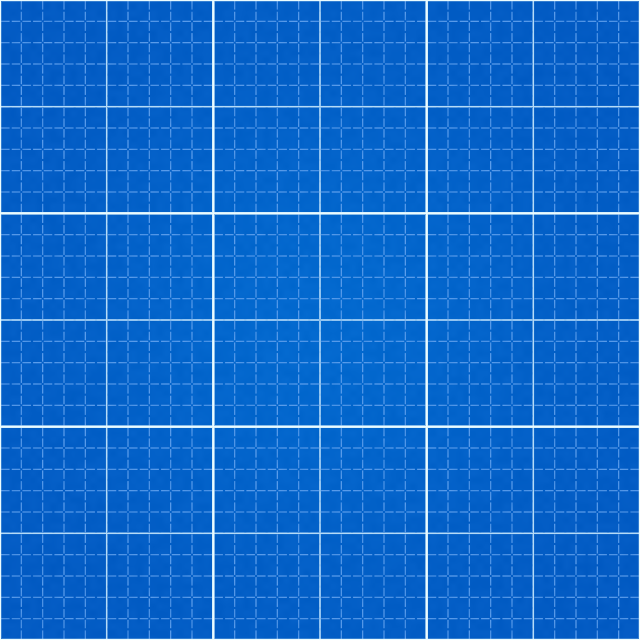
Write a WebGL 1 fragment shader that draws this pattern.

```glsl
precision highp float;
// Blueprint grid: bold, thin and dashed rules on softly lit blue paper.

uniform vec2 u_resolution;

// Repeats across and down
const float MAJOR_CELLS = 3.0;
const float MIDDLE_CELLS = 6.0;
const float MINOR_CELLS = 30.0;
const float DASHES = 60.0;

// Widths as fractions of the canvas
const float MAJOR_WIDTH = 0.0038;
const float MIDDLE_WIDTH = 0.0023;
const float MINOR_WIDTH = 0.0019;
const float DASH_GAP = 0.0034;

// Colours
const vec3 PAPER_EDGE = vec3(0.01, 0.355, 0.765);
const vec3 PAPER_CENTRE = vec3(0.01, 0.41, 0.81);
const vec3 MINOR_COLOR = vec3(0.38, 0.63, 0.93);
const vec3 MIDDLE_COLOR = vec3(0.71, 0.86, 0.97);
const vec3 MAJOR_COLOR = vec3(0.92, 0.99, 1.0);

// Wear
const float MOTTLE_CELLS = 96.0;
const float MOTTLE_AMOUNT = 0.018;
const float FADE_CELLS = 60.0;
const float FADE_AMOUNT = 0.25;

float hash(vec2 p) {
  vec3 q = fract(vec3(p.xyx) * 0.1031);
  q += dot(q, q.yzx + 33.33);
  return fract((q.x + q.y) * q.z);
}

// Value noise that wraps after the given number of cells
float wrappedNoise(vec2 uv, float cells) {
  vec2 p = uv * cells;
  vec2 cell = floor(p);
  vec2 f = fract(p);
  f = f * f * (3.0 - 2.0 * f);
  vec2 a = mod(cell, cells);
  vec2 b = mod(cell + 1.0, cells);
  return mix(mix(hash(a), hash(vec2(b.x, a.y)), f.x),
             mix(hash(vec2(a.x, b.y)), hash(b), f.x), f.y);
}

// Coverage of evenly spaced rules, separately along x and y
vec2 rules(vec2 uv, float cells, float width, float pixel) {
  vec2 dist = abs(fract(uv * cells + 0.5) - 0.5) / cells;
  return clamp((0.5 * width - dist) / pixel + 0.5, 0.0, 1.0);
}

float either(vec2 coverage) {
  return max(coverage.x, coverage.y);
}

void main() {
  vec2 uv = gl_FragCoord.xy / u_resolution;
  float pixel = 1.0 / min(u_resolution.x, u_resolution.y);

  // Paper: periodic glow in the centre plus faint mottling
  vec2 wave = 0.5 - 0.5 * cos(6.28318 * uv);
  float glow = 0.25 * (wave.x + wave.y) + 0.5 * wave.x * wave.y;
  vec3 color = mix(PAPER_EDGE, PAPER_CENTRE, glow);
  color += MOTTLE_AMOUNT * (wrappedNoise(uv, MOTTLE_CELLS) - 0.5);

  // Dashed rules, broken at crossings and half way between them
  vec2 gaps = rules(uv, DASHES, DASH_GAP, pixel);
  vec2 dashes = rules(uv, MINOR_CELLS, MINOR_WIDTH, pixel) * (1.0 - gaps.yx);
  float fade = 1.0 - FADE_AMOUNT * wrappedNoise(uv, FADE_CELLS);
  color = mix(color, MINOR_COLOR, either(dashes) * fade);

  // Solid rules
  float middle = either(rules(uv, MIDDLE_CELLS, MIDDLE_WIDTH, pixel));
  float major = either(rules(uv, MAJOR_CELLS, MAJOR_WIDTH, pixel));
  color = mix(color, MIDDLE_COLOR, middle);
  color = mix(color, MAJOR_COLOR, major);

  gl_FragColor = vec4(color, 1.0);
}
```
